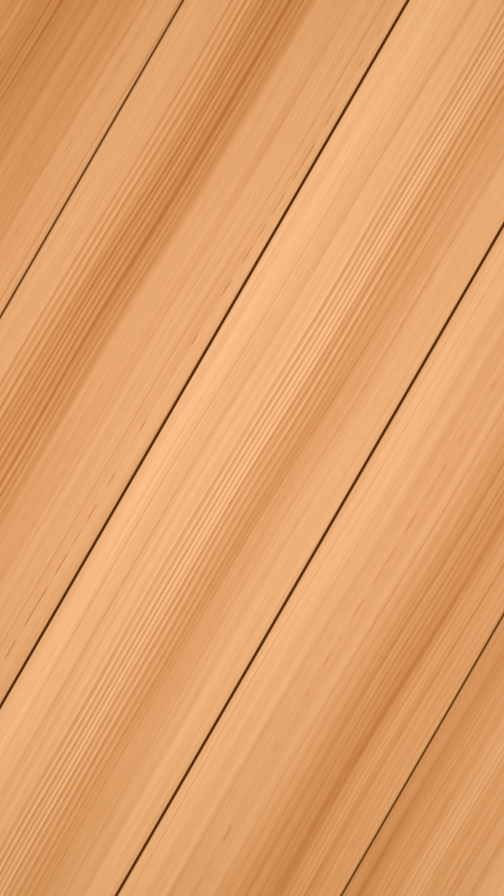
Give the GLSL for this texture, as a WebGL 2 fragment shader.

```glsl
#version 300 es
precision highp float;
uniform vec2 u_resolution;
out vec4 outColor;

const vec3 PALE = vec3(0.965, 0.735, 0.530);
const vec3 AMBER = vec3(0.790, 0.515, 0.295);
const vec3 BROWN = vec3(0.540, 0.330, 0.150);
const vec3 GAP = vec3(0.300, 0.165, 0.045);
const float PLANK_WIDTH = 0.3866;
const float FIRST_SEAM = 0.315;

// Per plank: rib start, rib end, dark band centre, dark band width
const vec4 BANDS[5] = vec4[5](
    vec4(0.20, 0.50, 0.45, 0.22), vec4(0.18, 0.54, 0.47, 0.17),
    vec4(0.37, 0.65, 0.69, 0.17), vec4(0.55, 0.95, 0.75, 0.24),
    vec4(0.15, 0.60, 0.10, 0.12));
// Per plank: base tone, rib strength, pore line position, pore line strength
const vec4 TRAITS[5] = vec4[5](
    vec4(0.42, 0.10, 0.86, 0.20), vec4(0.30, 0.26, 0.93, 0.45),
    vec4(0.10, 0.34, 0.19, 0.10), vec4(0.28, 0.10, 0.36, 0.35),
    vec4(0.34, 0.10, 0.70, 0.10));

vec2 hash2(vec2 p) {
    vec3 q = fract(p.xyx * vec3(0.1031, 0.1030, 0.0973));
    q += dot(q, q.yzx + 33.33);
    return fract((q.xx + q.yz) * q.zy);
}

// Distance to the nearest scattered point
float cellular(vec2 p) {
    vec2 cell = floor(p), f = p - cell;
    float nearest = 2.0;
    for (int i = 0; i < 9; i++) {
        vec2 o = vec2(i % 3 - 1, i / 3 - 1);
        nearest = min(nearest, length(o + hash2(cell + o) - f));
    }
    return nearest;
}

// Long streaks from layered sines that drift along the plank
float streaks(float across, float along, float seed) {
    float sum = 0.0, freq = 9.0, amp = 0.5;
    for (int i = 0; i < 6; i++) {
        float drift = 0.7 * sin(along * (1.7 + 0.4 * float(i)) + seed * 2.3);
        sum += amp * sin(across * freq + drift + seed * (3.1 + float(i)));
        freq *= 1.93;
        amp *= 0.78;
    }
    return sum;
}

// Thin unbroken grain lines, unevenly spaced
float grainLines(float across, float along, float seed) {
    float phase = across * 92.0 + 4.0 * sin(across * 13.0 + seed) + 0.6 * sin(along * 2.3 + seed);
    float weight = 0.55 + 0.45 * sin(phase * 0.37 + seed + 0.5 * along);
    return weight * pow(0.5 + 0.5 * sin(phase), 7.0);
}

// Growth-ring ribs inside one band
float ribs(float across, float along, vec2 band, float seed) {
    float mask = smoothstep(band.x - 0.03, band.x + 0.04, across)
               * (1.0 - smoothstep(band.y - 0.08, band.y + 0.05, across));
    float phase = across * 228.0 + 1.6 * sin(across * 31.0 + seed)
                + 0.5 * sin(along * 13.0 + across * 17.0);
    float wave = sin(phase + 0.45 * sin(phase));
    return mask * (0.55 + wave * (0.85 + 0.15 * sin(along * 7.0 + phase * 0.31)));
}

// Broken dark line of pores
float poreLine(float offset, float along, float seed, float px) {
    float line = 1.0 - smoothstep(0.0, 0.0012 + px, abs(offset) * PLANK_WIDTH);
    float dash = sin(along * 97.0 + seed) + sin(along * 61.0) + sin(along * 7.0 + seed);
    return line * smoothstep(-0.4, 1.4, dash);
}

float plankTone(float t, float along, float id, float px) {
    int kind = int(mod(id + 1.0, 5.0));
    vec4 band = BANDS[kind], trait = TRAITS[kind];
    float seed = id * 1.7 + 2.0;
    float u = t - 0.030 * sin(along * 2.0 + 0.6) - 0.004 * sin(along * 8.0 + seed);

    float offset = (u - band.z) / band.w;
    float tone = trait.x + 0.44 * exp(-offset * offset);
    tone += 0.14 * streaks(u, along, seed);
    tone += trait.y * ribs(u, along, band.xy, seed);
    // Reddish streak beside the ribs
    float streak = (u - band.z + 0.02 * sin(along * 3.0 + seed)) / 0.022;
    tone += 0.28 * exp(-streak * streak) * (0.5 + 0.5 * sin(along * 4.0 + seed));
    // Grain lines and faint fibres
    tone += 0.24 * grainLines(u, along, seed);
    tone += 0.16 * (cellular(vec2(u * 55.0 + id * 60.0, along * 3.0)) - 0.5);
    tone += 0.10 * (cellular(vec2(t * 110.0 + id * 130.0, along * 30.0)) - 0.5);
    return tone + trait.w * poreLine(u - trait.z, along, seed, px);
}

void main() {
    float px = 1.0 / u_resolution.x;
    vec2 p = vec2(gl_FragCoord.x, u_resolution.y - gl_FragCoord.y) * px;
    float across = dot(p, vec2(0.866, 0.5)), along = dot(p, vec2(0.5, -0.866));
    float s = (across - FIRST_SEAM) / PLANK_WIDTH;
    float id = floor(s);
    vec3 color = mix(PALE, AMBER, clamp(plankTone(s - id, along, id, px), -0.1, 1.25));

    // Soft light, warmer and dimmer toward the corners
    vec2 away = p - vec2(0.52, 0.85);
    color *= 1.02 - vec3(0.07, 0.08, 0.13) * dot(away, away);

    // Seams with a brown bevel; the outer ones are thinner and paler
    float seam = round(s), outer = abs(seam - 1.5) - 0.5;
    float d = abs(s - seam) * PLANK_WIDTH;
    float halfWidth = max(0.0025 - 0.0006 * outer, 0.0015);
    float core = 1.0 - smoothstep(halfWidth - 0.0014 - 0.3 * px, halfWidth + 0.0014 + 0.3 * px, d);
    color = mix(color, BROWN, 0.45 * exp(-d / 0.003));
    color = mix(color, GAP, core * clamp(1.0 - 0.2 * outer, 0.6, 1.0));
    outColor = vec4(color, 1.0);
}
```
